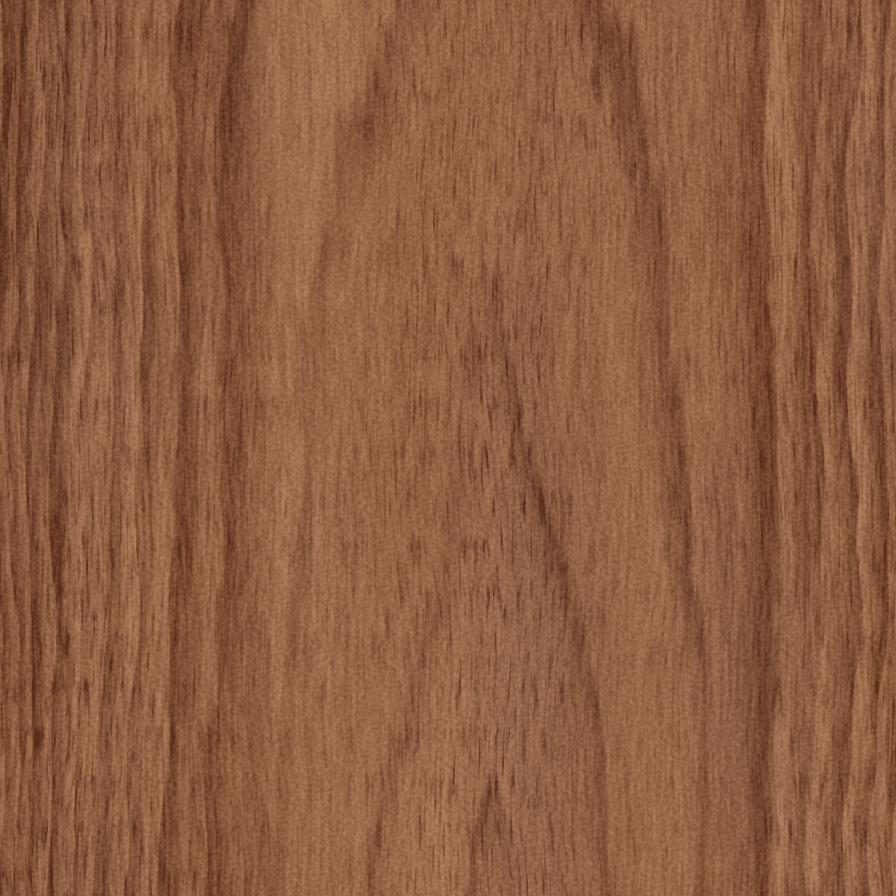
This texture is drawn by a WebGL 2 fragment shader. Its source:

```glsl
#version 300 es
precision highp float;

#define HEART_X 0.55
#define RING_WIDTH 0.115
#define RING_CROWDING 70.0
#define ARCH_SLOPE 0.17
#define ARCH_SPREAD 0.05
#define RING_DEPTH 0.50
#define FIBRE_DEPTH 0.30
#define PORE_DEPTH 0.42
#define SPECKLE_DEPTH 0.26
#define BASE_TONE 0.81
#define DARK_WOOD vec3(0.400, 0.225, 0.140)
#define LIGHT_WOOD vec3(0.650, 0.455, 0.325)

uniform vec2 u_resolution;
out vec4 fragColor;

float hash(ivec2 cell) {
    uvec2 q = uvec2(cell) * uvec2(1597334673u, 3812015801u);
    uint h = (q.x ^ q.y) * 1597334673u;
    h = (h ^ (h >> 15)) * 2246822519u;
    return float((h ^ (h >> 13)) >> 8) / 16777216.0;
}

float cornerSlope(ivec2 cell, vec2 offset) {
    float angle = 6.28319 * hash(cell);
    return dot(vec2(cos(angle), sin(angle)), offset);
}

// Gradient noise, roughly -1 to 1
float noise(vec2 p) {
    ivec2 i = ivec2(floor(p));
    vec2 f = fract(p);
    vec2 u = f * f * f * (f * (f * 6.0 - 15.0) + 10.0);
    float low = mix(cornerSlope(i, f),
                    cornerSlope(i + ivec2(1, 0), f - vec2(1, 0)), u.x);
    float high = mix(cornerSlope(i + ivec2(0, 1), f - vec2(0, 1)),
                     cornerSlope(i + ivec2(1, 1), f - vec2(1, 1)), u.x);
    return 1.4 * mix(low, high, u.y);
}

// Distance from the heart, bent into arches near the middle
float growthField(vec2 p) {
    float d = abs(p.x - HEART_X - 0.015 * noise(vec2(3.3, p.y * 2.5)));
    d = sqrt(d * d + 0.0001);
    float arch = ARCH_SLOPE * p.y * exp(-d * d / ARCH_SPREAD);
    float sway = 0.020 * noise(p * vec2(4.0, 2.0) + 7.3)
               + 0.008 * noise(p * vec2(14.0, 7.0) + 2.1);
    float teeth = 0.006 * noise(p * vec2(70.0, 8.0));
    return d + arch + sway + teeth;
}

// Darkness of the late wood: slow rise, sharp outer edge
float ringShade(float field, vec2 p, float side) {
    float crowd = max(field - 0.25, 0.0);
    float phase = field / RING_WIDTH - 0.2 + RING_CROWDING * crowd * crowd;
    float t = fract(phase);
    float band = smoothstep(mix(0.72, 0.15, side), 0.93, t)
               * (1.0 - smoothstep(0.92, 1.0, t));
    int flank = p.x < HEART_X ? 0 : 31;
    float strength = mix(0.6, 1.15, hash(ivec2(int(floor(phase)) + 5, flank)));
    return band * strength * (0.9 + 0.5 * noise(p * vec2(9.0, 3.0) + 4.7));
}

void main() {
    vec2 p = gl_FragCoord.xy / u_resolution;
    float reach = abs(p.x - HEART_X);
    float side = smoothstep(0.22, 0.34, reach);
    float field = growthField(p);

    // Growth rings and broad bands
    float tone = BASE_TONE;
    tone -= RING_DEPTH * mix(0.85, 1.0, side) * ringShade(field, p, side);
    float belt = (reach - 0.28 + 0.015 * noise(vec2(p.x * 5.0, p.y * 3.0))) / 0.03;
    tone -= 0.16 * exp(-belt * belt * belt * belt);
    tone -= 0.16 * smoothstep(0.4, 0.53, reach);
    tone -= 0.08 * (1.0 - smoothstep(0.03, 0.15, reach)) * smoothstep(0.1, 0.6, p.y);
    tone += 0.17 * noise(p * vec2(7.0, 1.3) + 11.0);
    tone += 0.15 * noise(p * vec2(32.0, 2.2) + 5.5) * mix(0.5, 1.4, side);

    // Fibres follow the slight lean of the grain
    vec2 g = p + vec2(0.010 * noise(p * vec2(5.0, 4.0) + 9.0), 0.0);
    float fibre = 0.5 * noise(g * vec2(120.0, 6.0))
                + 0.8 * noise(g * vec2(235.0, 22.0) + 3.7);
    tone += FIBRE_DEPTH * fibre * mix(0.85, 1.15, side);

    // Fine dark pores in uneven patches
    float density = 0.5 + 0.5 * noise(p * vec2(8.0, 2.0) + 21.0);
    density += 0.3 * side + 0.3 * (1.0 - smoothstep(0.06, 0.16, reach));
    float pore = smoothstep(0.2, 0.6, noise(g * vec2(235.0, 19.0) + 13.2));
    pore += 0.8 * smoothstep(0.2, 0.6, noise(g * vec2(270.0, 38.0) + 31.6));
    tone -= PORE_DEPTH * pore * clamp(density, 0.2, 1.1);

    // Fine surface speckle on a turned lattice
    vec2 turned = vec2(0.8 * p.x - 0.6 * p.y, 0.6 * p.x + 0.8 * p.y);
    tone += SPECKLE_DEPTH * noise(turned * 245.0 + 0.4);

    vec3 color = mix(DARK_WOOD, LIGHT_WOOD, clamp(tone, -0.2, 1.15));
    float warmth = noise(p * vec2(6.0, 2.0) + 40.0);
    color += warmth * vec3(0.008, -0.002, -0.010);
    fragColor = vec4(color, 1.0);
}
```
